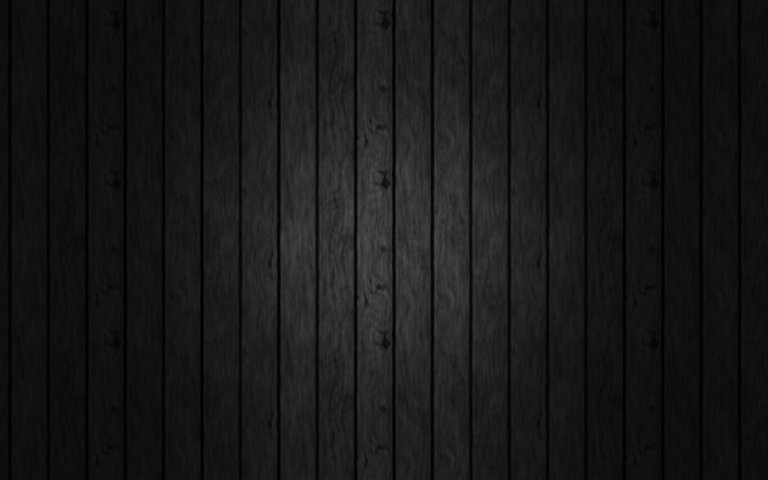
This texture is drawn by a WebGL 2 fragment shader. Its source:

```glsl
#version 300 es
// Dark charcoal wooden planks, upright, under a soft central light.
precision highp float;
uniform vec2 u_resolution;
out vec4 fragColor;

float hash(vec2 cell) {
  uvec2 q = uvec2(ivec2(cell) + 4096) * uvec2(1597334673u, 3812015801u);
  uint n = (q.x ^ q.y) * 1597334673u;
  n = (n ^ (n >> 15)) * 2246822519u;
  return float((n ^ (n >> 13)) >> 8) / 16777216.0;
}

float slope(vec2 cell, vec2 offset, float period) {
  float angle = 6.2832 * hash(vec2(cell.x, mod(cell.y, period)));
  return dot(vec2(cos(angle), sin(angle)), offset);
}

// Gradient noise, about -0.7 to 0.7, wrapping vertically after a whole period.
float noise(vec2 p, float period) {
  vec2 i = floor(p), f = p - i;
  vec2 w = f * f * f * (f * (f * 6.0 - 15.0) + 10.0);
  vec2 e = vec2(1, 0);
  return mix(
    mix(slope(i, f, period), slope(i + e.xy, f - e.xy, period), w.x),
    mix(slope(i + e.yx, f - e.yx, period), slope(i + e.xx, f - e.xx, period), w.x),
    w.y);
}

// Wood tone around 1.0; x runs across one plank, y along one repeat.
float wood(float x, float y, float kind) {
  float seed = kind * 61.0;
  float bend = noise(vec2(x * 2.0 + seed, y * 4.0), 4.0);
  float bent = x + 0.14 * bend;

  // Fine fibres over broader streaks
  float tone = 0.96 + 0.12 * (hash(vec2(kind, 77)) - 0.5);
  tone += 0.30 * noise(vec2(bent * 12.0 + seed, y * 9.0), 9.0);
  tone += 0.24 * noise(vec2(bent * 6.0 + seed + 17.0, y * 5.0), 5.0);
  tone += 0.16 * noise(vec2(x * 16.0 + seed + 31.0, y * 32.0), 32.0);
  tone += 0.22 * noise(vec2(x * 1.5 + seed + 9.0, y * 3.0), 3.0);

  // Arched growth rings on some planks
  float figure = step(0.5, hash(vec2(kind, 5))) * exp(-14.0 * (x - 0.5) * (x - 0.5));
  float rings = sin(32.0 * (x - 0.5) * (x - 0.5) + 26.0 * bend + 6.2832 * y);
  tone += 0.07 * figure * rings;

  // Dark worn flecks, gathered in patches on two kinds of plank
  float worn = kind == 2.0 || kind == 6.0 ? 1.0 : 0.25;
  float patches = smoothstep(-0.05, 0.35, noise(vec2(x * 1.2 + seed + 23.0, y * 4.0), 4.0));
  float flecks = smoothstep(0.05, 0.35, noise(vec2(bent * 7.0 + seed + 43.0, y * 17.0), 17.0));
  return tone * (1.0 - 0.6 * worn * patches * flecks);
}

void main() {
  vec2 uv = gl_FragCoord.xy / u_resolution;

  // Twenty planks across; seven kinds of plank, three repeats up
  float across = uv.x * 20.0 - 0.26;
  float kind = mod(mod(floor(across), 20.0), 7.0);
  float x = fract(across);
  float y = uv.y * 3.0;
  float tone = wood(x, y, kind);

  // Narrow black groove with soft shade and a faint lit edge
  float joint = x < 0.5 ? x : x - 1.0;
  float gap = abs(joint + 0.012 * noise(vec2(3.5, y * 11.0), 11.0));
  float depth = 0.65 + 0.3 * hash(vec2(mod(floor(across + 0.5), 20.0), 91));
  tone *= 1.0 - depth * (1.0 - smoothstep(0.015, 0.065, gap));
  tone *= 1.0 - 0.25 * exp(-gap * 14.0);
  tone += 0.12 * exp(-pow((joint - 0.09) / 0.025, 2.0));

  // Tall pool of light that meets itself at the edges
  vec2 away = sin(3.14159 * (uv - 0.5));
  float light = 0.054 + 0.2 * exp(-dot(vec2(2.8, 0.9), away * away));
  fragColor = vec4(vec3(max(light * tone, 0.0)), 1);
}
```
